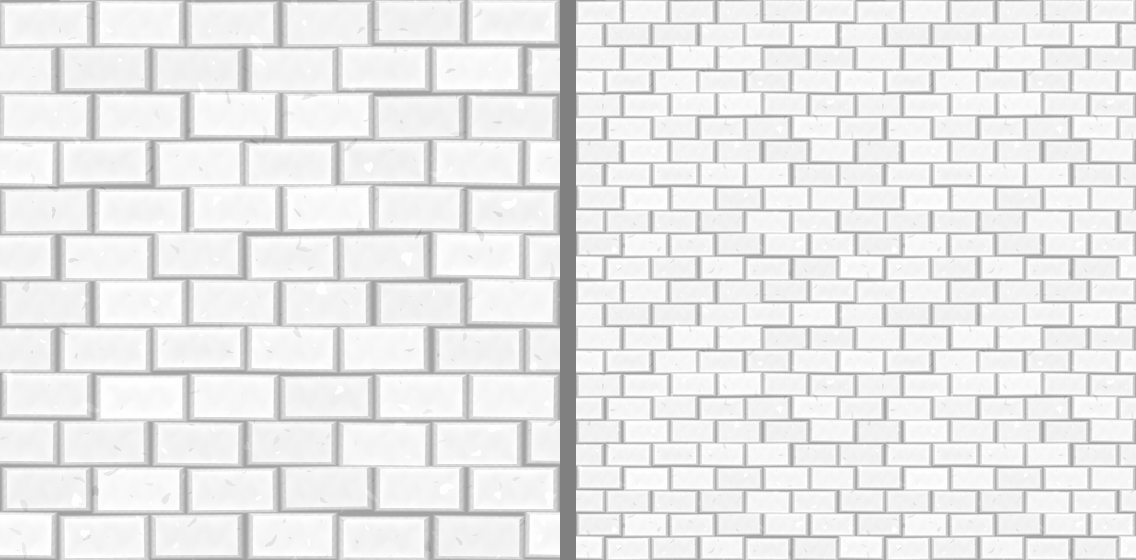
Left, the tile; right, the same tile 2 across and 2 down.
Give the GLSL for this texture, as a three.js fragment shader.

```glsl
// White bevelled bricks in staggered rows, slightly uneven, with faint chips and flecks.
#define ROWS 12.0          // rows up the canvas; a brick is two row heights long
#define COLUMNS 6.0        // bricks across
#define STAGGER 1.25       // shift of every other row, in row heights
#define BEVEL vec2(0.135, 0.085)
#define JITTER 0.045       // uneven placing of bricks
#define TILT 0.03          // uneven rotation of bricks
#define FLECK_CELLS 24.0   // fleck grid across and up
#define FLECK_AMOUNT 0.62
#define FACE_SHADE 0.945
#define JOINT_SHADE 0.64

varying vec2 vUv;

const float TAU = 6.2831853;

vec3 hash3(vec2 p) {
  vec3 q = fract(p.xyx * vec3(0.1031, 0.1030, 0.0973) + 0.17);
  q += dot(q, q.yxz + 33.33);
  return fract((q.xxy + q.yzz) * q.zyx);
}

// Layered sines with whole frequencies, so the clouds wrap.
float clouds(vec2 uv, float scale) {
  vec2 a = floor(scale * vec2(1.0, 1.3)) * uv * TAU;
  vec2 b = floor(scale * vec2(1.9, 1.6)) * uv * TAU;
  float warp = sin(a.x + 2.0 * sin(a.y)) + sin(a.y + 1.7 * sin(b.x));
  return 0.25 * (warp + sin(b.x - a.y + warp) + sin(b.y + a.x - warp));
}

// Returns the shade of one brick in x and its bevel height in y (1 at the face edge).
vec2 brick(vec2 p, vec2 id, float mottling, float grain) {
  vec3 place = hash3(id + 3.0) - 0.5;
  vec3 look = hash3(id + 41.0);
  p -= place.xy * JITTER * vec2(1.5, 2.0);
  p += vec2(-p.y, p.x) * place.z * TILT;

  vec2 halfSize = vec2(0.995, 0.495) + (look.xy - 0.5) * vec2(0.04, 0.035);
  vec2 inset = halfSize - abs(p);
  vec2 slope = inset / BEVEL;
  float height = min(slope.x, slope.y);

  // Bevels are lit from above and mitred at the corners.
  float sideShade = mix(0.86, 0.81, step(0.0, p.x)) + 0.04 * (look.z - 0.5);
  float flatShade = mix(0.85, 0.945, step(0.0, p.y));
  float bevel = mix(sideShade, flatShade, smoothstep(-0.15, 0.15, slope.x - slope.y));
  bevel += 0.025 * grain;
  bevel = mix(JOINT_SHADE, bevel, smoothstep(-0.15, 0.65, height));

  // The face brightens in an uneven glow towards its rim.
  vec2 rim = max(inset - BEVEL, 0.0);
  float glowWidth = 0.065 + 0.07 * look.x + 0.02 * mottling;
  float glow = exp(-min(rim.x, rim.y) / glowWidth);
  float face = FACE_SHADE + 0.025 * look.y * look.y + 0.009 * mottling;
  face += glow * mix(0.025, 0.065, look.z);

  return vec2(mix(bevel, face, smoothstep(0.84, 1.12, height)), height);
}

// Blends the neighbouring bricks so that the highest one shows.
float wall(vec2 uv) {
  vec2 p = uv * ROWS;
  float mottling = clouds(uv, 13.0);
  float grain = clouds(uv, 41.0);
  float shade = 0.0;
  float total = 0.0;
  for (int j = -1; j <= 1; j++) {
    float row = floor(p.y) + float(j);
    float shift = STAGGER * (1.0 - mod(row, 2.0));
    for (int i = -1; i <= 1; i++) {
      float column = floor((p.x - shift) * 0.5) + float(i);
      vec2 center = vec2(column * 2.0 + 1.0 + shift, row + 0.5);
      vec2 id = mod(vec2(column, row), vec2(COLUMNS, ROWS));
      vec2 b = brick(p - center, id, mottling, grain);
      float weight = exp(16.0 * clamp(b.y, -2.0, 1.5));
      shade += b.x * weight;
      total += weight;
    }
  }
  return shade / total;
}

// Irregular flecks: positive where pale, negative where grey.
float flecks(vec2 uv) {
  vec2 p = uv * FLECK_CELLS;
  float tint = 0.0;
  for (int j = -1; j <= 1; j++) {
    for (int i = -1; i <= 1; i++) {
      vec2 cell = floor(p) + vec2(float(i), float(j));
      vec2 id = mod(cell, FLECK_CELLS);
      vec3 spot = hash3(id + 7.0);
      vec3 form = hash3(id + 83.0);
      vec2 d = p - cell - spot.xy;
      float turn = form.x * TAU;
      d = mat2(cos(turn), sin(turn), -sin(turn), cos(turn)) * d;
      d.y = d.y * mix(1.3, 3.2, form.y) + 1.2 * d.x * d.x;
      float angle = atan(d.y, d.x);
      float radius = mix(0.07, 0.32, form.z * form.z * form.z);
      radius *= 1.0 + 0.25 * sin(2.0 * angle + turn) + 0.18 * sin(3.0 * angle + spot.x * TAU);
      float mask = 1.0 - smoothstep(-0.03, 0.03, length(d) - radius);
      float tone = form.y < 0.4 ? 0.05 : -mix(0.03, 0.085, spot.y);
      tint += mask * tone * step(spot.z, FLECK_AMOUNT);
    }
  }
  return clamp(tint, -0.1, 0.06);
}

void main() {
  float shade = wall(vUv) + flecks(vUv);
  gl_FragColor = vec4(vec3(clamp(shade, 0.0, 0.995)), 1.0);
}
```
